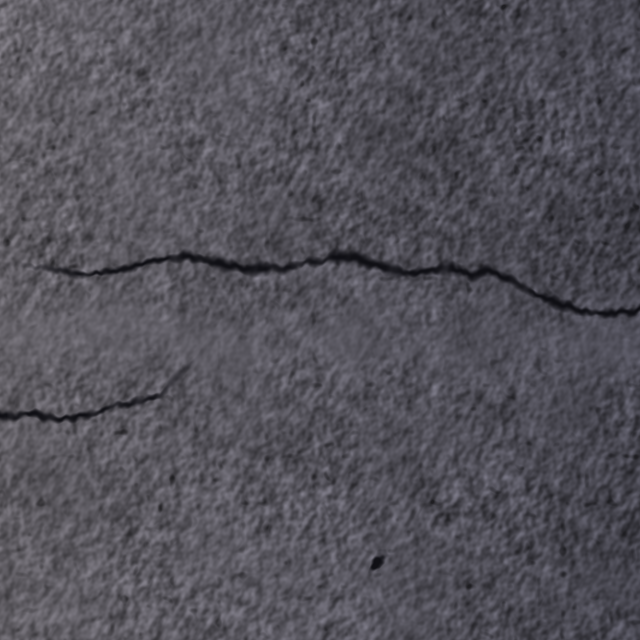
A WebGL 1 fragment shader for this texture:

```glsl
precision highp float;

uniform vec2 u_resolution;

float hash(vec2 p) {
  return fract(sin(dot(p, vec2(127.1, 311.7))) * 43758.5453);
}

float cornerSlope(vec2 cell, vec2 offset) {
  float angle = 6.2832 * hash(cell);
  return dot(vec2(cos(angle), sin(angle)), offset);
}

// Gradient noise, roughly -0.7 to 0.7
float noise(vec2 p) {
  vec2 i = floor(p);
  vec2 f = p - i;
  vec2 u = f * f * f * (f * (f * 6.0 - 15.0) + 10.0);
  vec2 e = vec2(1.0, 0.0);
  return mix(
    mix(cornerSlope(i, f), cornerSlope(i + e, f - e), u.x),
    mix(cornerSlope(i + e.yx, f - e.yx), cornerSlope(i + 1.0, f - 1.0), u.x),
    u.y);
}

// Grain height, slightly stretched along the rising diagonal
float grainHeight(vec2 p) {
  vec2 q = vec2(0.87 * p.x - 0.5 * p.y, 0.8 * (0.5 * p.x + 0.87 * p.y));
  return 0.65 * noise(q * 43.0 + 8.3) + noise(q * 76.0) + 0.6 * noise(q * 135.0 + 31.7);
}

// Irregular line of a given half width around a centre height
float crackLine(vec2 p, float centre, float halfWidth, float seed) {
  float jag = 0.008 * noise(vec2(p.x * 26.0, seed))
            + 0.007 * noise(vec2(p.x * 62.0, seed + 4.0))
            + 0.003 * noise(p * 95.0 + seed);
  float width = halfWidth * (1.0 + 0.9 * noise(vec2(p.x * 34.0, seed + 9.0)));
  float depth = 1.0 + 0.5 * noise(vec2(p.x * 48.0, seed + 14.0));
  return min(depth, 1.0) * (1.0 - smoothstep(0.05 * width, width, abs(p.y - centre - jag)));
}

float longCrackCentre(float x) {
  return 0.587 + 0.009 * cos((x - 0.275) * 25.0)
       - 0.075 * smoothstep(0.62, 1.0, x)
       - 0.012 * (1.0 - smoothstep(0.0, 0.25, x));
}

float shortCrackCentre(float x) {
  return 0.349 + 0.5 * pow(max(x - 0.1, 0.0001), 1.4)
       + 0.6 * max(x - 0.25, 0.0);
}

float cracks(vec2 p) {
  float longCrack = crackLine(p, longCrackCentre(p.x),
                              mix(0.007, 0.0115, smoothstep(0.05, 0.35, p.x)), 2.4);
  longCrack *= smoothstep(-0.02, 0.15, p.x);
  float shortCrack = crackLine(p, shortCrackCentre(p.x), 0.0098, 17.4);
  shortCrack *= 1.0 - 0.6 * smoothstep(0.23, 0.28, p.x) - 0.4 * smoothstep(0.28, 0.33, p.x);
  return max(longCrack, shortCrack);
}

// Small slanted hole
float pit(vec2 p) {
  vec2 q = p - vec2(0.589, 0.121);
  q = vec2(0.6 * q.x + 0.8 * q.y, 0.8 * q.x - 0.6 * q.y);
  float edge = length(q / vec2(0.021, 0.01 + 0.25 * q.x)) + 0.4 * noise(p * 110.0);
  return 1.0 - smoothstep(0.3, 1.1, edge);
}

void main() {
  vec2 p = gl_FragCoord.xy / u_resolution.y;

  // Broad tone: paler on the left, with soft blotches and a worn band
  float blotch = 0.9 * noise(p * 3.2 + 5.3) + 0.6 * noise(p * 8.0 + 12.1);
  float clumps = 0.05 * noise(p * 19.0 + 3.7) + 0.065 * noise(p * 33.0 + 55.1);
  float worn = exp(-pow((p.y - 0.46 - 0.06 * noise(p * 5.0)) / 0.045, 2.0));
  float tone = 0.33 + 0.085 * (0.45 - p.x) + 0.045 * blotch + 0.022 * worn;
  tone += 0.07 * exp(-7.0 * length(p - vec2(0.0, 0.97)));
  tone -= 0.045 * exp(-pow(length((p - vec2(0.93, 0.61)) / vec2(0.16, 0.07)), 2.0));

  // Relief lit from the upper left
  vec2 light = vec2(-0.0027, 0.0017);
  float relief = grainHeight(p - light) - grainHeight(p + light);
  float roughness = clamp(1.0 - 0.35 * worn - 0.6 * noise(p * 7.0 + 40.0), 0.5, 1.4);
  tone += roughness * (0.09 * relief + 0.085 * grainHeight(p) + clumps);

  // Sparse dark pores between the grains
  tone -= 0.1 * roughness * smoothstep(0.3, 0.6, noise(p * 54.0 + 71.0));

  // Lit lower lips of the cracks
  tone += 0.025 * cracks(p + vec2(0.0, 0.012));

  vec3 tint = mix(vec3(1.025, 0.995, 1.06), vec3(0.985, 0.975, 1.11), p.x);
  vec3 color = max(tone, 0.12) * tint;

  float hollow = max(cracks(p), pit(p));
  color = mix(color, vec3(0.055, 0.055, 0.075), 0.98 * hollow);

  gl_FragColor = vec4(color, 1.0);
}
```
